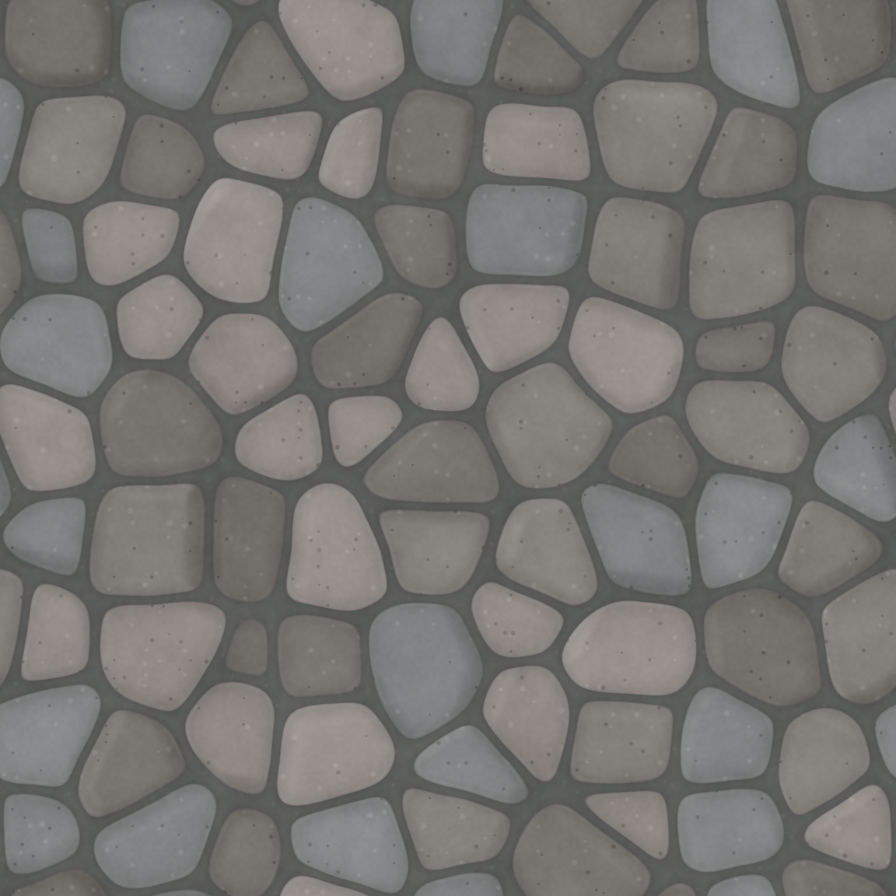
A WebGL 1 fragment shader for this texture:

```glsl
precision highp float;
// Rounded river pebbles set in dark grey mortar, seamless on all four sides.
// A wrapped, weighted Voronoi diagram gives the stones; a smooth minimum over
// the cell borders rounds them, and each border may also cut a soft facet.

uniform vec2 u_resolution;

#define CELLS 9.0          // stones per side, whole number
#define JITTER 0.68        // scatter of stone centres, in cells
#define SIZE_SPREAD 0.30   // variation of stone size
#define GAP 0.043          // half mortar width, in cells
#define ROUNDING 0.070     // corner softness, in cells
#define FACET_REACH 0.21   // deepest facet, in cells
#define FACET_TONE 0.050   // contrast of facets
#define RIM_SHADE 0.16     // darkening toward stone edges
#define MOTTLE 0.075       // strength of cloudy stains

vec2 hash2(vec2 p) {
  vec3 q = fract(p.xyx * vec3(0.1031, 0.1030, 0.0973));
  q += dot(q, q.yzx + 33.33);
  return fract((q.xx + q.yz) * q.zy);
}

// Value noise that repeats after n lattice steps.
float noise(vec2 uv, float n) {
  vec2 p = uv * n, i = floor(p), f = fract(p);
  f = f * f * (3.0 - 2.0 * f);
  float a = hash2(mod(i, n) + n).x;
  float b = hash2(mod(i + vec2(1.0, 0.0), n) + n).x;
  float c = hash2(mod(i + vec2(0.0, 1.0), n) + n).x;
  float d = hash2(mod(i + 1.0, n) + n).x;
  return mix(mix(a, b, f.x), mix(c, d, f.x), f.y);
}

float clouds(vec2 uv) {
  return 0.40 * noise(uv, 16.0) + 0.28 * noise(uv, 37.0)
       + 0.20 * noise(uv, 83.0) + 0.12 * noise(uv, 190.0);
}

// Sparse round specks, one candidate per lattice square.
float specks(vec2 uv, float n, float share) {
  vec2 p = uv * n, id = mod(floor(p), n);
  vec2 centre = 0.3 + 0.4 * hash2(id + 17.0);
  vec2 pick = hash2(id + 91.0);
  float radius = 0.10 + 0.17 * pick.y;
  float dotMask = 1.0 - smoothstep(radius * 0.4, radius + 0.08, length(fract(p) - centre));
  return dotMask * step(pick.x, share);
}

// Stone centre (xy) and size weight (z) of a cell.
vec3 stoneSite(vec2 cell) {
  vec2 id = mod(cell, CELLS);
  vec2 offset = 0.5 + JITTER * (hash2(id + 3.0) - 0.5);
  return vec3(cell + offset, SIZE_SPREAD * (hash2(id + 47.0).x - 0.5));
}

float power(vec2 p, vec3 site) {
  vec2 v = p - site.xy;
  return dot(v, v) - site.z;
}

vec3 stoneColor(vec2 id) {
  vec2 pick = hash2(id + 71.0);
  vec3 color = vec3(0.455, 0.443, 0.425);                          // dark brown grey
  color = mix(color, vec3(0.512, 0.500, 0.480), step(0.22, pick.x)); // taupe
  color = mix(color, vec3(0.505, 0.515, 0.515), step(0.47, pick.x)); // blue grey
  color = mix(color, vec3(0.575, 0.550, 0.535), step(0.71, pick.x)); // pale pink grey
  return color + 0.035 * (pick.y - 0.5);
}

void main() {
  vec2 uv = gl_FragCoord.xy / u_resolution;
  float pixel = CELLS / u_resolution.y;
  vec2 wobble = vec2(noise(uv, 21.0), noise(uv.yx, 23.0)) - 0.5;
  vec2 p = uv * CELLS + 0.05 * wobble;

  // Owning stone.
  vec2 home = floor(p), owner = home;
  float best = 1e3;
  for (int y = -2; y <= 2; y++) for (int x = -2; x <= 2; x++) {
    vec2 cell = home + vec2(float(x), float(y));
    float w = power(p, stoneSite(cell));
    if (w < best) { best = w; owner = cell; }
  }

  // Rounded distance to the border, and blended facet tones.
  vec3 site = stoneSite(owner);
  vec2 id = mod(owner, CELLS);
  float borderSum = 0.0, facetSum = 0.0, toneSum = 0.0;
  for (int y = -2; y <= 2; y++) for (int x = -2; x <= 2; x++) {
    if (x == 0 && y == 0) continue;
    vec2 cell = owner + vec2(float(x), float(y));
    vec3 other = stoneSite(cell);
    vec2 toOther = other.xy - site.xy;
    float border = (power(p, other) - best) / (2.0 * length(toOther));
    borderSum += exp(-border / ROUNDING);
    vec2 cut = hash2(id * 13.0 + mod(cell, CELLS) * 5.0 + 29.0);
    float weight = exp(-45.0 * (border - GAP - FACET_REACH * (1.6 * cut.x - 0.6)));
    float lit = dot(normalize(toOther), vec2(-0.5, 0.3)) + 1.3 * (cut.y - 0.55);
    facetSum += weight;
    toneSum += weight * lit;
  }
  float depth = -ROUNDING * log(borderSum) - GAP;
  float top = 1.0 / (1.0 + facetSum);
  float ridge = 4.0 * top * (1.0 - top);

  // Stone surface.
  float stain = clouds(uv) - 0.5;
  float grain = noise(uv, 256.0) - 0.5;
  float inside = max(depth, 0.0);
  float edgeLine = exp(-pow((inside - 0.022) / 0.016, 2.0)) * noise(uv, 30.0);
  vec3 stone = stoneColor(id) * (1.02 - RIM_SHADE * exp(-inside / 0.085));
  stone += FACET_TONE * toneSum * top + 0.012 * ridge + 0.035 * edgeLine;
  stone += MOTTLE * stain + 0.016 * grain;
  stone += 0.045 * specks(uv, 71.0, 0.10) - 0.085 * specks(uv, 97.0, 0.05);

  // Mortar with a soft contact shadow.
  float shadow = exp(min(depth, 0.0) / 0.06);
  vec3 mortar = vec3(0.372, 0.378, 0.370) * (1.0 - 0.10 * shadow);
  mortar += 0.07 * stain + 0.014 * grain + 0.025 * specks(uv, 83.0, 0.10);

  gl_FragColor = vec4(mix(mortar, stone, smoothstep(-pixel, pixel, depth)), 1.0);
}
```
